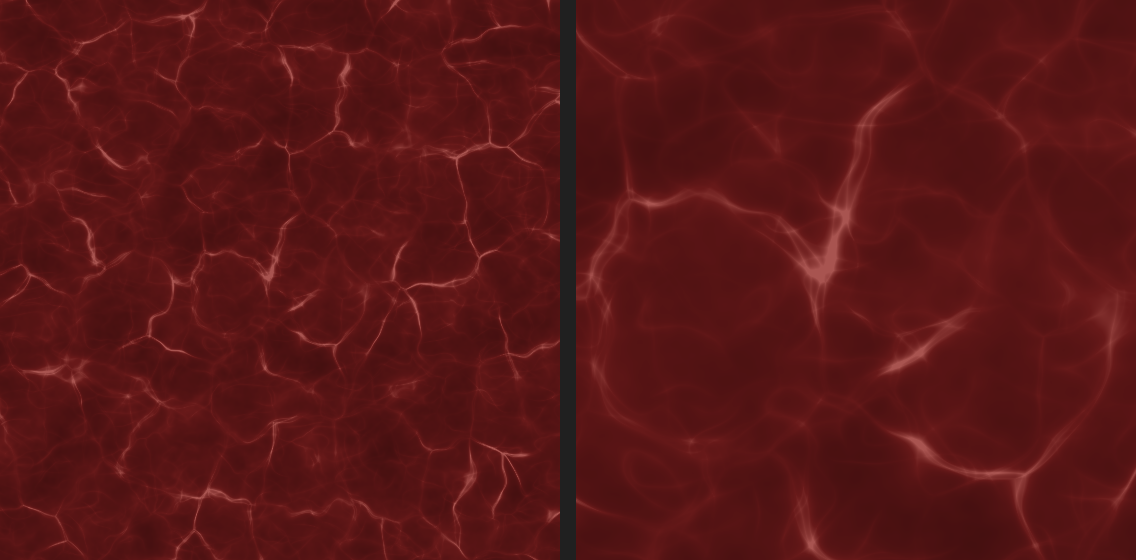
Left, the full canvas; right, a detail of the centre.
Write a Shadertoy shader that draws this texture.

```glsl
const vec3 DARK  = vec3(0.300, 0.068, 0.070);
const vec3 MID   = vec3(0.350, 0.080, 0.082);
const vec3 LIGHT = vec3(0.410, 0.100, 0.100);
const vec3 VEIN  = vec3(0.520, 0.200, 0.190);
const vec3 HOT   = vec3(0.660, 0.330, 0.315);

const float CELLS = 8.0;          // vein cells across the canvas
const float BEND = 0.55;          // large curvature of the veins
const float WIGGLE = 0.13;        // small kinks of the veins
const float SPLIT = 0.13;         // spread of the strands in a vein
const float VEIN_WIDTH = 0.021;   // in cells
const float VEIN_GAIN = 1.15;
const float GLOW_WIDTH = 0.11;    // in cells
const float GLOW_GAIN = 0.9;
const float FINE_SCALE = 1.6;     // secondary net of weaker veins
const float FINE_GAIN = 0.38;
const float WISP_WIDTH = 0.045;
const float WISP_GAIN = 0.85;
const float MOTTLE_GAIN = 1.5;
const float BASE_TONE = 0.12;
const int STRANDS = 3;
const int FINE_STRANDS = 2;
const int WISPS = 5;

vec2 hash22(vec2 p) {
    vec3 q = fract(p.xyx * vec3(0.1031, 0.1030, 0.0973));
    q += dot(q, q.yzx + 33.33);
    return fract((q.xx + q.yz) * q.zy);
}

float cornerSlope(vec2 cell, vec2 offset) {
    return dot(hash22(cell) * 2.0 - 1.0, offset);
}

// Gradient noise, roughly -0.6 to 0.6
float noise(vec2 p) {
    vec2 i = floor(p), f = fract(p);
    vec2 u = f * f * f * (f * (f * 6.0 - 15.0) + 10.0);
    vec2 e = vec2(1.0, 0.0);
    float low = mix(cornerSlope(i, f), cornerSlope(i + e, f - e), u.x);
    float high = mix(cornerSlope(i + e.yx, f - e.yx), cornerSlope(i + 1.0, f - 1.0), u.x);
    return mix(low, high, u.y);
}

vec2 noise2(vec2 p) {
    return vec2(noise(p), noise(p + vec2(41.7, 17.3)));
}

float fbm(vec2 p) {
    float sum = 0.0, amp = 1.0;
    for (int i = 0; i < 5; i++) {
        sum += amp * noise(p);
        p = mat2(1.6, 1.2, -1.2, 1.6) * p + 13.1;
        amp *= 0.62;
    }
    return sum;
}

// Distance to the nearest border between Voronoi cells
float cellBorder(vec2 p) {
    vec2 home = floor(p), f = fract(p);
    vec2 nearCell = vec2(0.0), nearPoint = vec2(0.0);
    float best = 9.0;
    for (int y = -1; y <= 1; y++)
    for (int x = -1; x <= 1; x++) {
        vec2 cell = vec2(x, y);
        vec2 r = cell + hash22(home + cell) - f;
        float d = dot(r, r);
        if (d < best) { best = d; nearCell = cell; nearPoint = r; }
    }
    float border = 9.0;
    for (int y = -2; y <= 2; y++)
    for (int x = -2; x <= 2; x++) {
        vec2 cell = nearCell + vec2(x, y);
        vec2 r = cell + hash22(home + cell) - f;
        vec2 across = r - nearPoint;
        if (dot(across, across) > 0.0001)
            border = min(border, dot(0.5 * (r + nearPoint), normalize(across)));
    }
    return border;
}

// Thin bright strands that part and rejoin, with a soft halo
float veins(vec2 p, int strands) {
    vec2 bent = p + BEND * noise2(p * 0.9 + 5.0) + WIGGLE * noise2(p * 3.3);
    float patches = noise(p * 1.1 + 7.0), sum = 0.0;
    for (int i = 0; i < strands; i++) {
        vec2 seed = vec2(23.7, 61.9) * float(i + 1);
        float d = max(cellBorder(bent + SPLIT * noise2(p * 2.0 + seed)), 0.0);
        float lit = smoothstep(-0.12, 0.22, patches + 0.4 * noise(p * 2.3 + seed));
        sum += VEIN_GAIN * mix(0.22, 1.0, lit) * exp(-d / VEIN_WIDTH);
        sum += GLOW_GAIN / float(strands) * mix(0.6, 1.0, lit) * exp(-d / GLOW_WIDTH);
    }
    return sum;
}

// Faint curved filaments along the zero lines of warped noise
float wisps(vec2 p) {
    float sum = 0.0;
    for (int i = 0; i < WISPS; i++) {
        vec2 q = p * vec2(0.8, 1.1) * (1.0 + 0.3 * float(i)) + 19.3 * float(i + 1);
        float ridge = abs(noise(q + 0.9 * noise2(q * 1.3 + 3.0)));
        float lit = smoothstep(-0.12, 0.28, noise(q * 1.2 + 31.0));
        sum += lit * exp(-ridge / WISP_WIDTH);
    }
    return sum;
}

vec3 palette(float t) {
    vec3 c = DARK + (MID - DARK) * clamp(t, -0.8, 1.0);
    c = mix(c, LIGHT, clamp(t - 1.0, 0.0, 1.0));
    c = mix(c, VEIN, clamp(t - 2.0, 0.0, 1.0));
    return mix(c, HOT, clamp(t - 3.0, 0.0, 1.0));
}

void mainImage(out vec4 fragColor, in vec2 fragCoord) {
    vec2 p = CELLS * fragCoord / iResolution.y;
    float tone = BASE_TONE + MOTTLE_GAIN * fbm(p * 0.9 + 50.0);
    tone += WISP_GAIN * wisps(p) + veins(p, STRANDS);
    tone += FINE_GAIN * veins(p * FINE_SCALE + 70.0, FINE_STRANDS);
    fragColor = vec4(palette(tone), 1.0);
}
```
